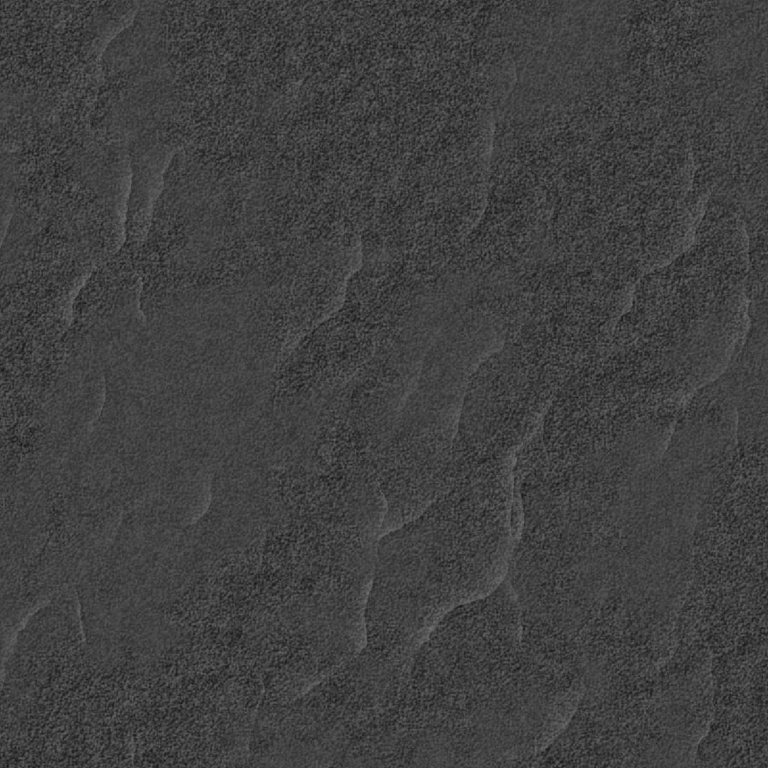
Write a Shadertoy shader that draws this texture.

```glsl
// Dark grey slate: gritty cleft stone with smooth patches and slanted pale ridges.

const vec3 STONE_COLOR = vec3(0.251);
const float GRIT_SCALE = 215.0;     // grit cells across the canvas
const float DUST_SCALE = 400.0;     // finest grain
const float BUMP_SCALE = 38.0;      // shallow chips
const float PATCH_SCALE = 6.5;      // smooth and rough regions
const float ROUGH_CONTRAST = 0.150;
const float SMOOTH_CONTRAST = 0.078;
const float PATCH_LIFT = 0.016;     // smooth stone is slightly paler
const float BUMP_CONTRAST = 0.075;
const float RIDGE_LIGHT = 0.125;
const float RIDGE_SHADE = 0.055;
const int RIDGE_COUNT = 46;
const vec2 LIGHT_STEP = vec2(-0.4, 0.4);

vec2 hash2(vec2 p) {
    vec3 q = fract(p.xyx * vec3(0.1031, 0.1030, 0.0973));
    q += dot(q, q.yzx + 33.33);
    return fract((q.xx + q.yz) * q.zy);
}

float valueNoise(vec2 p) {
    vec2 i = floor(p), f = fract(p);
    f = f * f * (3.0 - 2.0 * f);
    float low = mix(hash2(i).x, hash2(i + vec2(1, 0)).x, f.x);
    float high = mix(hash2(i + vec2(0, 1)).x, hash2(i + vec2(1, 1)).x, f.x);
    return mix(low, high, f.y);
}

float layeredNoise(vec2 p) {
    float sum = 0.0, weight = 0.5;
    for (int i = 0; i < 5; i++) {
        sum += weight * valueNoise(p);
        p = mat2(1.6, 1.2, -1.2, 1.6) * p + 7.3;
        weight *= 0.5;
    }
    return sum;
}

// Distance to the nearest scattered point
float cellular(vec2 p) {
    vec2 cell = floor(p);
    float nearest = 4.0;
    for (int y = -1; y <= 1; y++)
    for (int x = -1; x <= 1; x++) {
        vec2 id = cell + vec2(x, y);
        vec2 d = id + hash2(id) - p;
        nearest = min(nearest, dot(d, d));
    }
    return sqrt(nearest);
}

// Light and shade on the grit, lit from the upper left
float grit(vec2 p) {
    vec2 g = p * GRIT_SCALE + 1.2 * valueNoise(p * 90.0);
    float relief = cellular(g + LIGHT_STEP) - cellular(g);
    float dust = valueNoise(p * DUST_SCALE) - 0.5;
    return 0.75 * relief + 1.1 * dust;
}

// Returns ridge light in x and the shade beneath it in y
vec2 ridges(vec2 p, float pixel) {
    vec2 result = vec2(0.0);
    float ragged = 0.020 * (layeredNoise(p * 38.0) - 0.5);
    float broken = smoothstep(0.25, 0.55, layeredNoise(p * 22.0 + 3.0));
    for (int i = 0; i < RIDGE_COUNT; i++) {
        float n = float(i);
        vec2 rnd = hash2(vec2(n, 17.0));
        vec2 center = fract(vec2(0.7549, 0.5698) * (n + 1.0) + 0.12 * rnd);
        float breadth = rnd.x * rnd.x;
        float angle = mix(1.55, 0.85, breadth) + 0.35 * (rnd.y - 0.5);
        float halfLength = mix(0.05, 0.18, breadth) * (0.6 + 0.7 * rnd.y);
        float slopeWidth = mix(0.003, 0.013, breadth);

        vec2 dir = vec2(cos(angle), sin(angle));
        vec2 d = p - center;
        float along = dot(d, dir);
        float across = dot(d, vec2(-dir.y, dir.x)) + ragged;
        across += halfLength * 0.10 * sin(along * 24.0 + n);
        across += 0.004 * sin(along * 67.0 + 2.0 * n);

        // Crisp lower edge, soft upper slope, tapering ends
        float taper = 1.0 - smoothstep(0.4, 1.0, abs(along) / halfLength);
        float edge = smoothstep(-0.001 - pixel, 0.001, across);
        float slope = exp(-max(across, 0.0) / slopeWidth);
        float strength = taper * mix(0.4, 1.0, rnd.y) * mix(0.3, 1.0, broken);
        float under = (1.0 - edge) * exp(min(across, 0.0) / 0.004);
        result = max(result, strength * vec2(edge * slope, under));
    }
    return result;
}

void mainImage(out vec4 fragColor, in vec2 fragCoord) {
    float size = min(iResolution.x, iResolution.y);
    vec2 p = fragCoord / size;

    // Smooth regions drawn out along the cleft, with ragged borders
    vec2 slanted = vec2(dot(p, vec2(0.8, -0.6)), 0.6 * dot(p, vec2(0.6, 0.8)));
    float region = layeredNoise(slanted * PATCH_SCALE + 11.0);
    region += 0.35 * (layeredNoise(p * 30.0 + 5.0) - 0.5);
    float smoothPatch = smoothstep(0.42, 0.66, region);

    vec2 ridge = ridges(p, 1.0 / size);
    float calm = max(smoothPatch, 0.8 * ridge.x);

    vec2 b = p * BUMP_SCALE;
    float bumps = layeredNoise(b + LIGHT_STEP) - layeredNoise(b);

    float tone = grit(p) * mix(ROUGH_CONTRAST, SMOOTH_CONTRAST, calm);
    tone += PATCH_LIFT * (smoothPatch - 0.4);
    tone -= BUMP_CONTRAST * bumps * mix(1.0, 0.5, smoothPatch);
    tone += RIDGE_LIGHT * ridge.x - RIDGE_SHADE * ridge.y;

    fragColor = vec4(STONE_COLOR + tone, 1.0);
}
```
